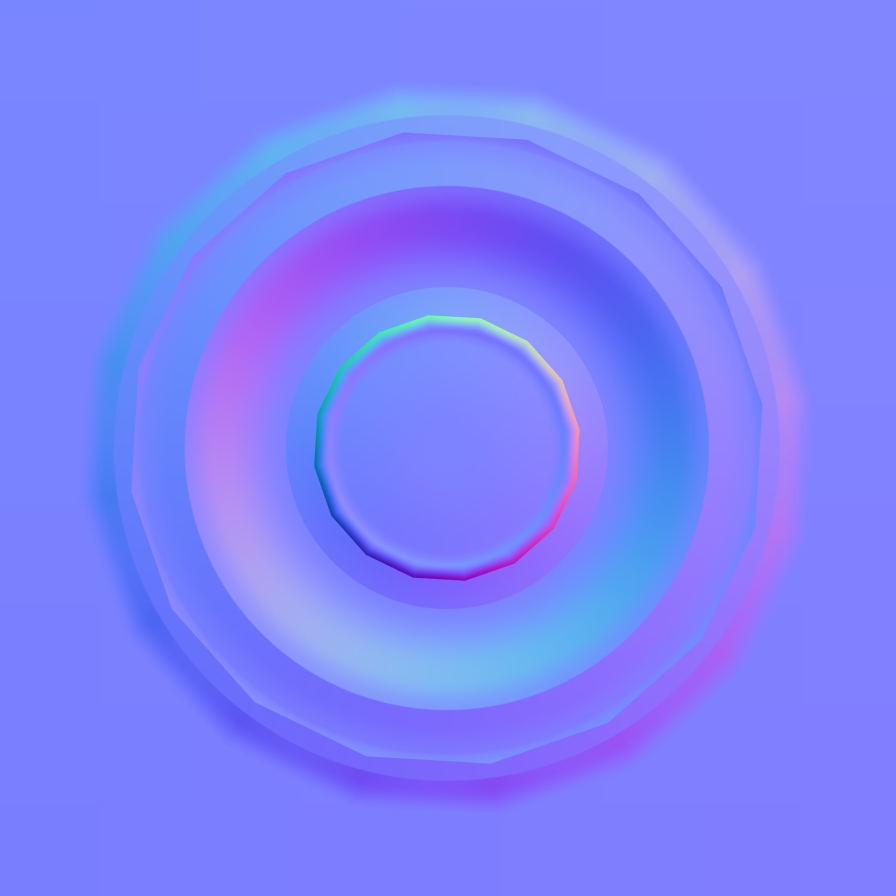
Give the GLSL for this texture map, as a Shadertoy shader.

```glsl
// Tangent-space normal map of a round knob in a dished, stepped plate.
// A radial slope profile (positive leans outward) is built ring by ring, with
// 16-sided facets on the low-poly seams, then encoded as 0.5 + 0.5 * normal.

const float TAU = 6.2831853;
const float SIDES = 16.0;
const float FACET_PHASE = 0.138;
const vec2 CENTER = vec2(0.4987, 0.5);
const vec2 BASE_LEAN = vec2(-0.02, 0.02);
const float SHEET_BULGE = 0.07;

// Ring radii, in canvas widths
const float CAP_R = 0.126;
const float KNOB_R = 0.1495;
const float COLLAR_R = 0.1797;
const float DISH_R = 0.2925;
const float LIP_R = 0.342;
const float SEAM_R = 0.3555;
const float STEP_R = 0.3715;
const float SKIRT_R = 0.418;

// Slopes of the rings
const float KNOB_SLOPE = 0.98;
const float GROOVE_SLOPE = -0.14;
const float COLLAR_SLOPE = 0.24;
const float DISH_SLOPE = -0.46;
const float LIP_SLOPE = 0.17;
const float SEAM_SLOPE = -0.15;
const float STEP_SLOPE = 0.19;
const float SKIRT_SLOPE = 0.38;

// Angle from the middle of the nearest facet
float facetAngle(float angle) {
    float span = TAU / SIDES;
    return mod(angle - FACET_PHASE, span) - 0.5 * span;
}

// Antialiased step from 0 to 1 at an edge
float edgeStep(float edge, float r, float px) {
    return smoothstep(edge - px, edge + px, r);
}

float knobSlope(float r, float polyR) {
    float cap = 0.09 * smoothstep(0.02, 0.11, r) * (1.0 - smoothstep(0.115, CAP_R, r));
    float groove = GROOVE_SLOPE * exp(-pow((r - 0.131) / 0.005, 2.0));
    float rim = KNOB_SLOPE * pow(smoothstep(0.131, KNOB_R + 0.001, polyR), 1.4);
    return cap + groove + rim;
}

float dishSlope(float r) {
    float rise = smoothstep(COLLAR_R - 0.008, 0.25, r);
    float fall = 1.0 - 0.55 * smoothstep(0.258, DISH_R, r);
    return DISH_SLOPE * rise * fall;
}

float skirtSlope(float r, float facet) {
    float halfSpan = 0.5 * TAU / SIDES;
    float outer = SKIRT_R * cos(halfSpan) / cos(facet);
    float t = (r - STEP_R) / (outer - STEP_R);
    float corner = pow(abs(facet) / halfSpan, 2.0);
    float fade = 1.0 - smoothstep(0.2, 1.0, t);
    return SKIRT_SLOPE * (0.86 + 0.24 * corner) * fade;
}

// Layers the rings from the centre outward
float slopeProfile(float r, float angle, float px) {
    float facet = facetAngle(angle);
    float polyR = r * cos(facet) / cos(0.5 * TAU / SIDES);

    float collar = COLLAR_SLOPE * mix(1.0, 0.75, smoothstep(KNOB_R, COLLAR_R, r));
    float lip = LIP_SLOPE * (1.0 - 0.65 * smoothstep(0.31, LIP_R, r));
    float seam = SEAM_SLOPE * smoothstep(LIP_R - 0.004, SEAM_R, r);

    float slope = knobSlope(r, polyR);
    slope = mix(slope, collar, edgeStep(KNOB_R, polyR, px));
    slope = mix(slope, dishSlope(r), edgeStep(COLLAR_R, r, px));
    slope = mix(slope, lip, edgeStep(DISH_R, r, 1.5 * px));
    slope = mix(slope, seam, smoothstep(LIP_R - 0.003, LIP_R + 0.003, r));
    slope = mix(slope, STEP_SLOPE, edgeStep(SEAM_R, polyR, px));
    return mix(slope, skirtSlope(r, facet), edgeStep(STEP_R, r, 1.5 * px));
}

void mainImage(out vec4 fragColor, in vec2 fragCoord) {
    float size = min(iResolution.x, iResolution.y);
    vec2 p = (fragCoord - 0.5 * iResolution.xy) / size + 0.5 - CENTER;
    float px = 0.75 / size;
    float r = length(p);
    vec2 outward = p / max(r, 1e-4);

    // Slope field and encoding
    vec2 lean = outward * slopeProfile(r, atan(p.y, p.x), px);
    lean += BASE_LEAN + SHEET_BULGE * p;
    float height = sqrt(max(0.0, 1.0 - dot(lean, lean)));
    vec3 normal = vec3(lean, height);
    fragColor = vec4(clamp(0.5 + 0.5 * normal, 0.0, 1.0), 1.0);
}
```
